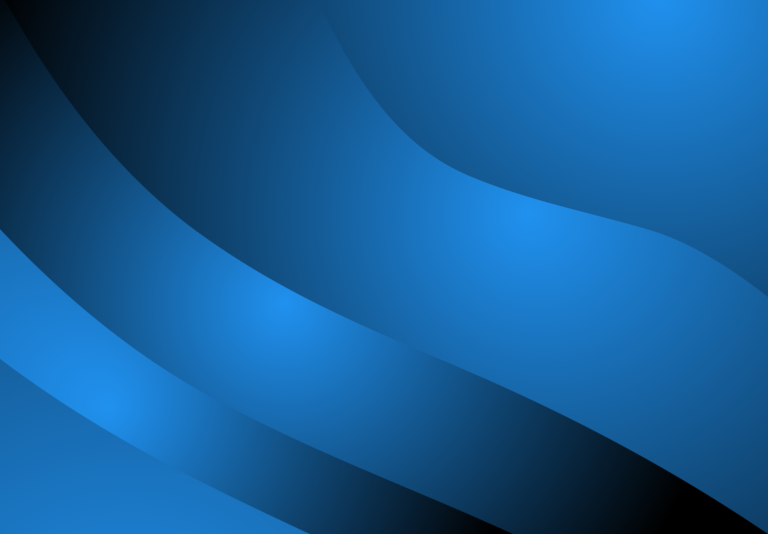
Give the GLSL for this background, as a Shadertoy shader.

```glsl
// Overlapping blue curved sheets, each lit by its own soft radial glow.

const float ASPECT = 1.433;
const vec3 BRIGHT_BLUE = vec3(0.126, 0.570, 0.938);

// Cubic Hermite height between points a and b, with end slopes
float hermite(float x, vec2 a, vec2 b, float slopeA, float slopeB) {
    float span = b.x - a.x;
    float t = clamp((x - a.x) / span, 0.0, 1.0);
    float s = 1.0 - t;
    return a.y * s * s * (1.0 + 2.0 * t) + b.y * t * t * (3.0 - 2.0 * t)
         + span * t * s * (slopeA * s - slopeB * t);
}

// Sheet edges, as depth below the top of the canvas
float upperEdge(float x) {
    vec2 shoulder = vec2(0.877, 0.330), crest = vec2(1.213, 0.431);
    if (x < shoulder.x) return hermite(x, vec2(0.593, 0.0), shoulder, 2.2, 0.42);
    if (x < crest.x) return hermite(x, shoulder, crest, 0.42, 0.30);
    return hermite(x, crest, vec2(ASPECT, 0.556), 0.30, 0.78);
}

float middleEdge(float x) {
    vec2 bend = vec2(0.354, 0.4235), flank = vec2(0.8955, 0.705);
    if (x < bend.x) return hermite(x, vec2(0.009, 0.0), bend, 1.8, 0.77);
    if (x < flank.x) return hermite(x, bend, flank, 0.75, 0.44);
    return hermite(x, flank, vec2(ASPECT, 1.0), 0.44, 0.68);
}

float lowerEdge(float x) {
    vec2 bend = vec2(0.392, 0.7425);
    if (x < bend.x) return hermite(x, vec2(0.0, 0.429), bend, 1.07, 0.55);
    return hermite(x, bend, vec2(0.957, 1.0), 0.55, 0.46);
}

float cornerEdge(float x) {
    return hermite(x, vec2(0.0, 0.672), vec2(0.578, 1.0), 0.76, 0.47);
}

// Linear radial falloff; tilt makes it reach further in one direction
vec3 glow(vec2 p, vec2 center, float radius, vec2 tilt) {
    vec2 v = p - center;
    float light = 1.0 - length(v) / radius + dot(v, tilt);
    return BRIGHT_BLUE * clamp(light, 0.0, 1.0);
}

// Antialiased coverage of the area below an edge
float below(float depth, float edge) {
    float d = depth - edge;
    return clamp(d / fwidth(d) + 0.5, 0.0, 1.0);
}

void mainImage(out vec4 fragColor, in vec2 fragCoord) {
    vec2 uv = fragCoord / iResolution.xy;
    vec2 p = vec2(uv.x * ASPECT, 1.0 - uv.y);

    // Sheets from the top right down to the bottom left
    vec3 color = glow(p, vec2(1.23, -0.01), 1.25, vec2(0.0));
    color = mix(color, glow(p, vec2(0.985, 0.40), 1.19, vec2(0.1, 0.0)),
                below(p.y, upperEdge(p.x)));
    color = mix(color, glow(p, vec2(0.532, 0.569), 0.82, vec2(0.0)),
                below(p.y, middleEdge(p.x)));
    color = mix(color, glow(p, vec2(0.205, 0.765), 1.035, vec2(-0.32, -0.2)),
                below(p.y, lowerEdge(p.x)));
    color = mix(color, glow(p, vec2(0.24, 1.31), 2.05, vec2(0.0)),
                below(p.y, cornerEdge(p.x)));

    fragColor = vec4(color, 1.0);
}
```
